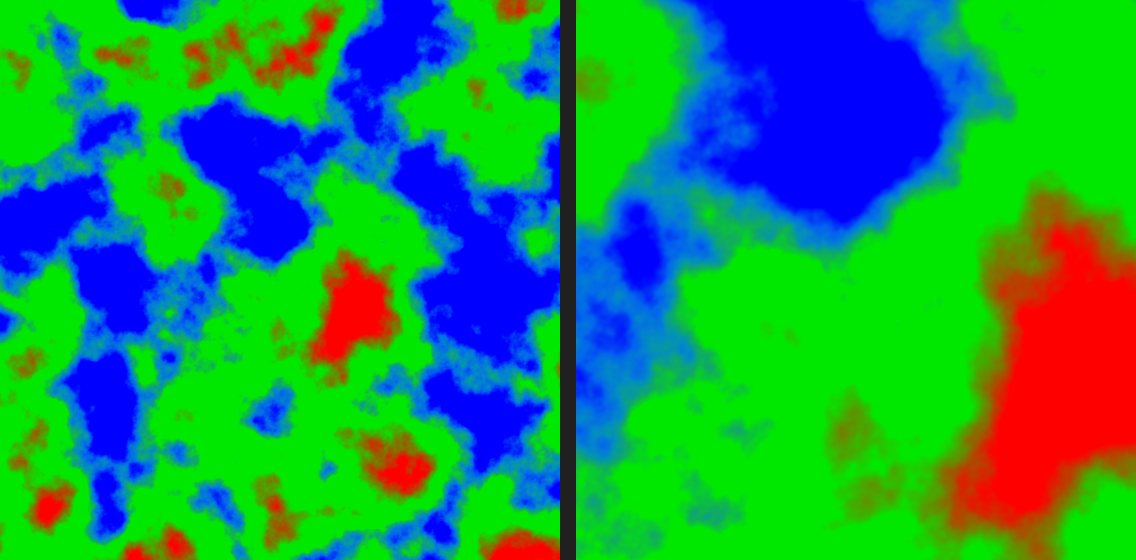
Left, the full canvas; right, a detail of the centre.
A WebGL 2 fragment shader for this texture map:

```glsl
#version 300 es
precision highp float;

uniform vec2 u_resolution;
out vec4 fragColor;

// Terrain shape
const float BASE_CELLS = 4.8;      // coarsest cells across the canvas
const int OCTAVES = 7;
const float GAIN = 0.5;            // amplitude kept per octave
const float HEIGHT_SPREAD = 0.71;  // standard deviation of the layered sum
const vec2 DOMAIN_OFFSET = vec2(17.3, 41.6);
const vec2 OCTAVE_SHIFT = vec2(5.7, 13.1);
const mat2 OCTAVE_TURN = mat2(1.6, 1.2, -1.2, 1.6);  // doubles and rotates

// Height ramp, in standard deviations from the mean
const int STOPS = 7;
const float LEVELS[STOPS] = float[](-0.78, -0.50, -0.29, -0.09, 0.12, 1.02, 1.95);
const vec3 DEEP_BLUE = vec3(0.0, 0.0, 1.0);
const vec3 AZURE = vec3(0.01, 0.39, 0.93);
const vec3 TEAL = vec3(0.01, 0.55, 0.76);
const vec3 SEA_GREEN = vec3(0.06, 0.68, 0.36);
const vec3 GREEN = vec3(0.0, 0.91, 0.0);
const vec3 RED = vec3(1.0, 0.0, 0.0);
const vec3 COLOURS[STOPS] = vec3[](DEEP_BLUE, AZURE, TEAL, SEA_GREEN, GREEN, GREEN, RED);

vec3 hash3(vec2 p) {
    vec3 q = fract(p.xyx * vec3(0.1031, 0.1030, 0.0973));
    q += dot(q, q.yxz + 33.33);
    return fract((q.xxy + q.yzz) * q.zyx);
}

// Neighbouring cells pair up with opposite signs, which balances hills and basins
float cellSign(vec2 cell) {
    float side = mod(cell.x, 2.0) * 2.0 - 1.0;
    vec2 pair = vec2(floor(cell.x * 0.5), cell.y);
    return hash3(pair + 71.0).z < 0.5 ? side : -side;
}

// Cellular noise: one signed soft bump at a random point of each cell
float bumpNoise(vec2 p) {
    vec2 home = floor(p);
    float sum = 0.0;
    for (int y = -1; y <= 1; y++) {
        for (int x = -1; x <= 1; x++) {
            vec2 cell = home + vec2(x, y);
            vec2 toCentre = cell + hash3(cell).xy - p;
            float falloff = max(1.0 - dot(toCentre, toCentre), 0.0);
            sum += cellSign(cell) * falloff * falloff * falloff;
        }
    }
    return sum;
}

float terrainHeight(vec2 p) {
    float height = 0.0;
    float amplitude = 1.0;
    for (int i = 0; i < OCTAVES; i++) {
        height += amplitude * bumpNoise(p);
        p = OCTAVE_TURN * p + OCTAVE_SHIFT;
        amplitude *= GAIN;
    }
    return height / HEIGHT_SPREAD;
}

vec3 heightColour(float height) {
    vec3 colour = COLOURS[0];
    for (int i = 1; i < STOPS; i++) {
        float blend = (height - LEVELS[i - 1]) / (LEVELS[i] - LEVELS[i - 1]);
        colour = mix(colour, COLOURS[i], clamp(blend, 0.0, 1.0));
    }
    return colour;
}

void main() {
    vec2 uv = gl_FragCoord.xy / min(u_resolution.x, u_resolution.y);
    float height = terrainHeight(uv * BASE_CELLS + DOMAIN_OFFSET);
    fragColor = vec4(heightColour(height), 1.0);
}
```
